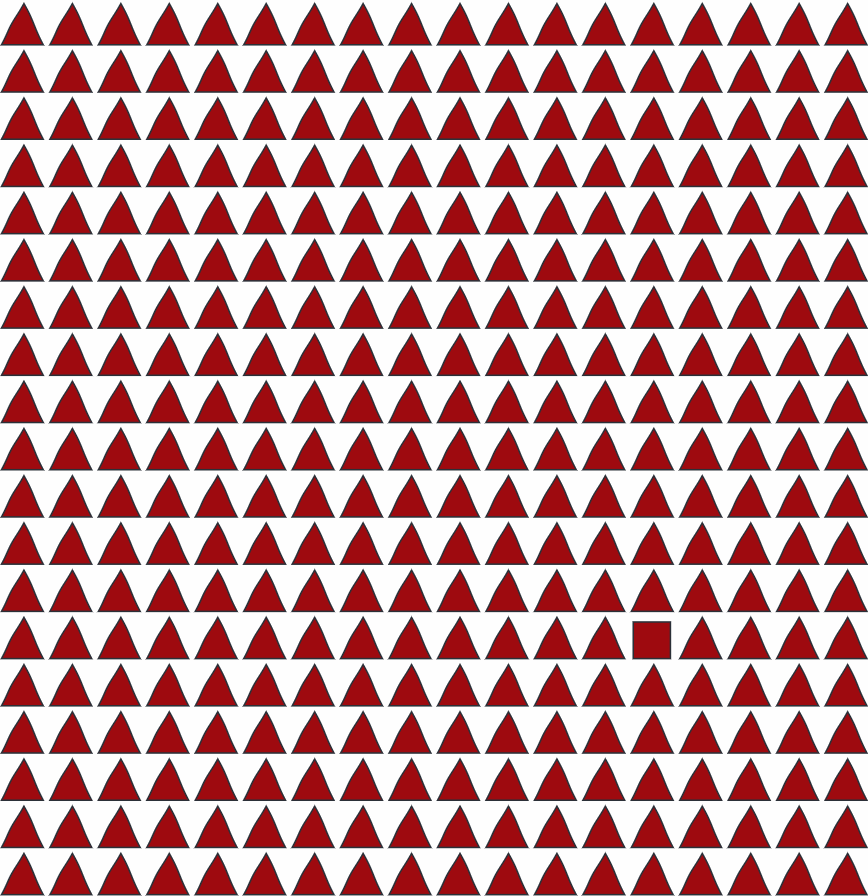
Write a Shadertoy shader that draws this pattern.

```glsl
const float PI = 3.14159265;
const float ROWS = 18.977;                  // row pitches in the canvas height
const vec2 PITCH = vec2(1.0262, 1.0);       // cell size in row pitches
const vec2 ODD_CELL = vec2(13.0, 5.0);      // the one cell holding a square
const float GAP = 0.03;                     // room left and below each shape
const float LINE_WIDTH = 0.033;

const vec3 PAPER = vec3(0.995);
const vec3 RED = vec3(0.62, 0.04, 0.06);
const vec3 SLATE = vec3(0.17, 0.19, 0.22);

// Maximum with a rounded crease of size k
float roundMax(float a, float b, float k) {
    float h = max(k - abs(a - b), 0.0) / k;
    return max(a, b) + h * h * k * 0.25 - k * 0.25;
}

// Triangle with gently bowed sides; base holds left x, right x and y
float bowedTriangle(vec2 p, vec3 base, vec2 apex, float bow) {
    float height = apex.y - base.z;
    float t = (p.y - base.z) / height;
    float s = clamp(t, 0.0, 1.0);
    float leftEdge = mix(base.x, apex.x, t) - bow * (sin(PI * s) - 0.3 * sin(3.0 * PI * s));
    float rightEdge = mix(base.y, apex.x, t) + bow * (0.3 * sin(PI * s) - 0.5 * sin(2.0 * PI * s));
    float leftSlope = height / length(vec2(apex.x - base.x, height));
    float rightSlope = height / length(vec2(base.y - apex.x, height));
    float sides = roundMax((leftEdge - p.x) * leftSlope, (p.x - rightEdge) * rightSlope, 0.02);
    return max(sides, base.z - p.y);
}

float box(vec2 p, vec2 center, vec2 halfSize) {
    vec2 d = abs(p - center) - halfSize;
    return length(max(d, 0.0)) + min(max(d.x, d.y), 0.0);
}

float coverage(float dist, float pixel) {
    return clamp(0.5 - dist / pixel, 0.0, 1.0);
}

// Filled shape with its outline just inside the edge
vec3 paintShape(vec3 ground, float dist, float lineWidth, float pixel) {
    vec3 inside = mix(SLATE, RED, coverage(dist + lineWidth, pixel));
    return mix(ground, inside, coverage(dist, pixel));
}

void mainImage(out vec4 fragColor, in vec2 fragCoord) {
    float pixel = ROWS / iResolution.y;
    vec2 p = fragCoord * pixel;

    // Grid of cells
    vec2 cell = floor((p + GAP) / PITCH);
    vec2 local = p - cell * PITCH;

    // Triangles everywhere but the odd cell
    float dist = bowedTriangle(local, vec3(0.01, 0.937, 0.012), vec2(0.507, 0.925), 0.02);
    if (cell == ODD_CELL) dist = box(local, vec2(0.465, 0.416), vec2(0.41, 0.404));

    fragColor = vec4(paintShape(PAPER, dist, LINE_WIDTH, pixel), 1.0);
}
```
